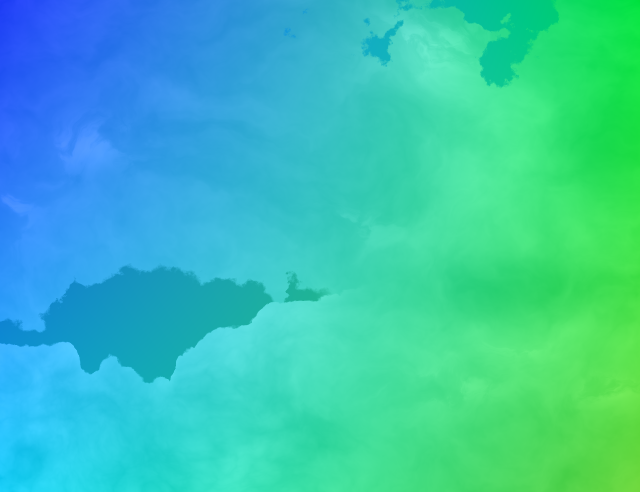
A Shadertoy shader for this texture:

```glsl
// Soft clouds under a blue-to-green colour wash, with clear gaps of darker sky.
// A quadratic colour grid gives the wash; warped fractal noise, soft ellipses
// and noisy outlines give the cloud relief and the openings.

float hash(vec2 cell) {
    vec3 q = fract(vec3(cell.xyx) * 0.1031);
    q += dot(q, q.yzx + 33.33);
    return fract((q.x + q.y) * q.z);
}

float valueNoise(vec2 p) {
    vec2 cell = floor(p), f = fract(p);
    f = f * f * (3.0 - 2.0 * f);
    float low = mix(hash(cell), hash(cell + vec2(1, 0)), f.x);
    float high = mix(hash(cell + vec2(0, 1)), hash(cell + vec2(1, 1)), f.x);
    return mix(low, high, f.y);
}

// Fractal noise centred on zero, roughly -0.5 to 0.5
float fbm(vec2 p) {
    float sum = 0.0, gain = 0.5;
    for (int octave = 0; octave < 6; octave++) {
        sum += gain * (valueNoise(p) - 0.5);
        p = mat2(0.8, 0.6, -0.6, 0.8) * p * 2.03 + 7.3;
        gain *= 0.53;
    }
    return sum;
}

// Rounded lumps with creases between them, centred near zero
float puffs(vec2 p) {
    float sum = -0.32, gain = 0.5;
    for (int octave = 0; octave < 4; octave++) {
        sum += gain * abs(2.0 * valueNoise(p) - 1.0);
        p = mat2(0.8, 0.6, -0.6, 0.8) * p * 2.1 + 3.7;
        gain *= 0.5;
    }
    return sum;
}

// Quadratic curve through three colours at t = 0, 0.5 and 1
vec3 through(vec3 a, vec3 b, vec3 c, float t) {
    return a * (1.0 - t) * (1.0 - 2.0 * t) + b * 4.0 * t * (1.0 - t) + c * t * (2.0 * t - 1.0);
}

vec3 colourWash(vec2 uv) {
    vec3 top = through(vec3(0.11, 0.23, 0.96), vec3(0.20, 0.68, 0.79), vec3(0.02, 0.90, 0.26), uv.x);
    vec3 middle = through(vec3(0.17, 0.54, 0.97), vec3(0.23, 0.80, 0.75), vec3(0.26, 0.90, 0.30), uv.x);
    vec3 bottom = through(vec3(0.11, 0.82, 0.98), vec3(0.22, 0.87, 0.62), vec3(0.42, 0.84, 0.23), uv.x);
    return through(bottom, middle, top, uv.y);
}

float glow(vec2 uv, vec2 centre, vec2 radius) {
    vec2 d = (uv - centre) / radius;
    return exp(-dot(d, d));
}

float capsule(vec2 p, vec2 a, vec2 b, float radius) {
    vec2 ab = b - a;
    float along = clamp(dot(p - a, ab) / dot(ab, ab), 0.0, 1.0);
    return length(p - a - ab * along) - radius;
}

// Upper outline of the low cumulus bank
float bankTop(float x) {
    return 0.305 - 0.062 * smoothstep(0.105, 0.135, x) + 0.020 * glow(vec2(x, 0), vec2(0.18, 0), vec2(0.025))
        - 0.017 * smoothstep(0.19, 0.23, x) + 0.055 * smoothstep(0.265, 0.282, x)
        + 0.055 * smoothstep(0.28, 0.34, x) + 0.05 * smoothstep(0.385, 0.425, x) + 0.03 * smoothstep(0.48, 0.56, x);
}

// Lower outline of the high cloud sheet
float sheetBase(float x) {
    return 0.35 + 0.07 * smoothstep(0.085, 0.12, x) + 0.03 * smoothstep(0.12, 0.19, x)
        - 0.025 * smoothstep(0.27, 0.32, x) - 0.035 * smoothstep(0.41, 0.432, x)
        + 0.045 * smoothstep(0.435, 0.455, x) - 0.06 * smoothstep(0.46, 0.54, x);
}

// Broad light and shade across the clouds
float relief(vec2 uv) {
    float light = 0.09 * glow(uv, vec2(0.77, 0.68), vec2(0.12, 0.13));
    light += 0.11 * glow(uv, vec2(0.66, 0.88), vec2(0.10, 0.08));
    light += 0.05 * glow(uv, vec2(0.15, 0.69), vec2(0.08, 0.05));
    light += 0.05 * glow(uv, vec2(0.42, 0.28), vec2(0.13, 0.09));
    light += 0.05 * glow(uv, vec2(0.85, 0.31), vec2(0.15, 0.05));
    light += 0.05 * glow(uv, vec2(0.36, 0.08), vec2(0.06, 0.08));
    light -= 0.11 * glow(uv, vec2(0.83, 0.41), vec2(0.20, 0.06));
    light -= 0.10 * glow(uv, vec2(0.95, 0.71), vec2(0.08, 0.12));
    light -= 0.06 * glow(uv, vec2(0.80, 0.08), vec2(0.17, 0.10));
    light -= 0.06 * glow(uv, vec2(0.27, 0.06), vec2(0.05, 0.07));
    return light - 0.05 * glow(uv, vec2(0.47, 0.09), vec2(0.05, 0.09));
}

// Places where small bright tufts stand out
float tuftZones(vec2 uv) {
    return glow(uv, vec2(0.69, 0.21), vec2(0.08, 0.03)) + glow(uv, vec2(0.82, 0.31), vec2(0.05, 0.025))
        + glow(uv, vec2(0.96, 0.20), vec2(0.05, 0.03)) + glow(uv, vec2(0.14, 0.70), vec2(0.08, 0.05))
        + glow(uv, vec2(0.02, 0.58), vec2(0.04, 0.06)) + glow(uv, vec2(0.52, 0.54), vec2(0.08, 0.03))
        + glow(uv, vec2(0.68, 0.91), vec2(0.09, 0.06));
}

void mainImage(out vec4 fragColor, in vec2 fragCoord) {
    vec2 uv = fragCoord / iResolution.xy;
    vec2 p = uv * vec2(1.3, 1.0);

    // Noise layers: broad drift, wisps, ragged edges and rounded lumps
    vec2 warp = vec2(fbm(p * 3.0 + 4.0), fbm(p * 3.0 + 19.0));
    float drift = fbm(p * vec2(3.0, 4.5) + warp * 1.6);
    float wisp = fbm(p * vec2(11.0, 15.0) + warp * 5.0);
    float ragged = fbm(p * 27.0 + 11.0);
    float lumps = puffs(p * 17.0 + warp * 2.0);

    // Central opening between the bank and the sheet
    float aboveBank = uv.y - bankTop(uv.x) - 0.035 * lumps - 0.02 * ragged;
    float belowSheet = sheetBase(uv.x + 0.03 * ragged) - uv.y + 0.10 * ragged;
    float gap = smoothstep(-0.002, 0.004, aboveBank) * smoothstep(-0.007, 0.010, belowSheet);
    gap *= 1.0 - smoothstep(0.49, 0.53, uv.x);

    // Ragged openings along the upper edge
    float upper = capsule(p, vec2(0.96, 1.01), vec2(1.09, 0.96), 0.042);
    upper = min(upper, capsule(p, vec2(1.06, 0.95), vec2(1.01, 0.875), 0.022));
    upper = min(upper, capsule(p, vec2(0.77, 0.915), vec2(0.89, 1.02), 0.020));
    upper = min(upper, capsule(p, vec2(0.58, 0.93), vec2(0.63, 0.99), -0.012));
    float hole = 1.0 - smoothstep(-0.008, 0.008, upper + 0.13 * ragged);

    // Cloud lighting, with a pale lumpy rim along the bank
    float rim = exp(min(aboveBank, 0.0) / 0.06) * (1.0 - smoothstep(-0.002, 0.004, aboveBank));
    rim *= 1.0 - smoothstep(0.48, 0.60, uv.x);
    float inBank = smoothstep(0.02, -0.02, aboveBank) * (1.0 - smoothstep(0.35, 0.65, uv.x));
    float tufts = tuftZones(uv + 0.05 * warp) * smoothstep(-0.04, 0.12, wisp);
    float light = relief(uv + 0.07 * warp) + 0.12 * drift + 0.09 * wisp + 0.025 * ragged;
    light += 0.07 * rim + 0.10 * inBank * lumps + 0.07 * tufts;
    light *= 1.0 - max(gap, hole);

    vec3 colour = colourWash(uv) + light * vec3(1.15, 0.65, 0.75);
    colour -= gap * vec3(0.11, 0.11, 0.15) + hole * vec3(0.13, 0.07, -0.03);
    fragColor = vec4(clamp(colour, 0.0, 1.0), 1.0);
}
```
